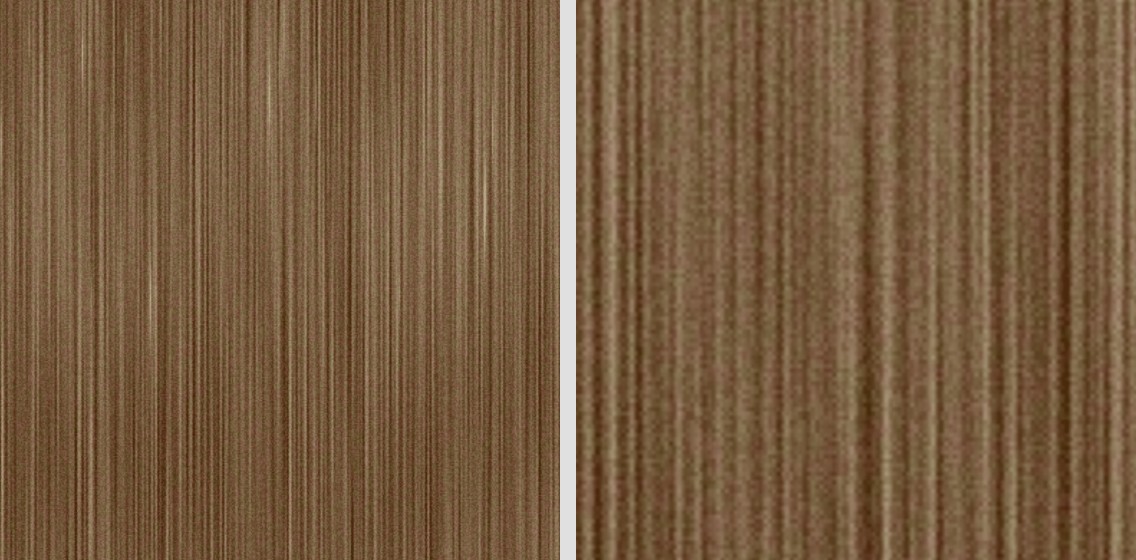
Left, the full canvas; right, a detail of the centre.
Reproduce this texture procedurally as a three.js fragment shader.

```glsl
varying vec2 vUv;

const vec3 DARK_BROWN = vec3(0.36, 0.235, 0.123);
const vec3 PALE_TAN = vec3(0.575, 0.482, 0.37);
const vec3 RED_SHIFT = vec3(0.028, -0.022, 0.022);
const int GLINT_COUNT = 20;

float hash(vec2 p) {
  vec3 q = fract(vec3(p.xyx) * 0.1031);
  q += dot(q, q.yzx + 33.33);
  return fract((q.x + q.y) * q.z);
}

float valueNoise(vec2 p) {
  vec2 cell = floor(p);
  vec2 f = fract(p);
  f = f * f * (3.0 - 2.0 * f);
  float low = mix(hash(cell), hash(cell + vec2(1.0, 0.0)), f.x);
  float high = mix(hash(cell + vec2(0.0, 1.0)), hash(cell + vec2(1.0, 1.0)), f.x);
  return mix(low, high, f.y);
}

// One fibre: brightness drifts along its length from a random phase
float fibre(float id, float y, float seed) {
  float along = y + 7.0 * hash(vec2(id, seed + 0.5));
  float cell = floor(along);
  float f = smoothstep(0.0, 1.0, fract(along));
  return mix(hash(vec2(id, cell + seed)), hash(vec2(id, cell + 1.0 + seed)), f);
}

// Soft neighbouring bands, centred on zero
float bands(vec2 uv, vec2 frequency, float seed) {
  vec2 p = uv * frequency;
  float id = floor(p.x);
  float f = smoothstep(0.0, 1.0, fract(p.x));
  return mix(fibre(id, p.y, seed), fibre(id + 1.0, p.y, seed), f) - 0.5;
}

// Crisp lines: differences of neighbours, so they do not clump into bands
float lines(vec2 uv, vec2 frequency, float seed) {
  vec2 p = uv * frequency;
  float id = floor(p.x);
  float f = smoothstep(0.0, 1.0, fract(p.x));
  float left = fibre(id, p.y, seed);
  float middle = fibre(id + 1.0, p.y, seed);
  float right = fibre(id + 2.0, p.y, seed);
  return mix(left - middle, middle - right, f);
}

float bell(float x, float centre, float width) {
  float d = (x - centre) / width;
  return exp(-d * d);
}

// Thin tapered highlights, mostly in the upper half
float glints(vec2 uv) {
  float sum = 0.0;
  for (int i = 0; i < GLINT_COUNT; i++) {
    float id = float(i) + 1.0;
    float x = hash(vec2(id, 211.0));
    float y = mix(0.45, 1.0, hash(vec2(id, 223.0)));
    float span = mix(0.03, 0.1, hash(vec2(id, 227.0)));
    float strength = mix(0.3, 1.0, hash(vec2(id, 229.0)));
    sum += strength * bell(uv.x, x, 0.0018) * bell(uv.y, y, span);
  }
  return sum;
}

// Soft light band above the middle, shade below it
float sheen(vec2 uv) {
  float band = 0.13 * bell(uv.y, 0.66, 0.22) - 0.11 * bell(uv.y, 0.2, 0.2);
  return band + 0.05 * (uv.x - 0.5);
}

void main() {
  // Soft bands, then crisp lines from wide to narrow
  float tone = 0.46 + sheen(vUv);
  tone += 0.24 * bands(vUv, vec2(13.0, 3.2), 11.0);
  tone += 0.30 * bands(vUv, vec2(61.0, 2.8), 37.0);
  tone += 0.32 * lines(vUv, vec2(127.0, 2.4), 71.0);
  tone += 0.48 * lines(vUv, vec2(191.0, 1.4), 103.0);
  tone += 0.60 * lines(vUv, vec2(251.0, 2.6), 149.0);
  tone += glints(vUv);

  // Fine speckle and faint red-green mottling
  tone += 0.44 * (valueNoise(vUv * 390.0) - 0.5);
  float mottle = valueNoise(vUv * vec2(120.0, 90.0) + 400.0) - 0.5;

  vec3 color = mix(DARK_BROWN, PALE_TAN, clamp(tone, -0.3, 1.65));
  color += mottle * RED_SHIFT;
  gl_FragColor = vec4(color, 1.0);
}
```
